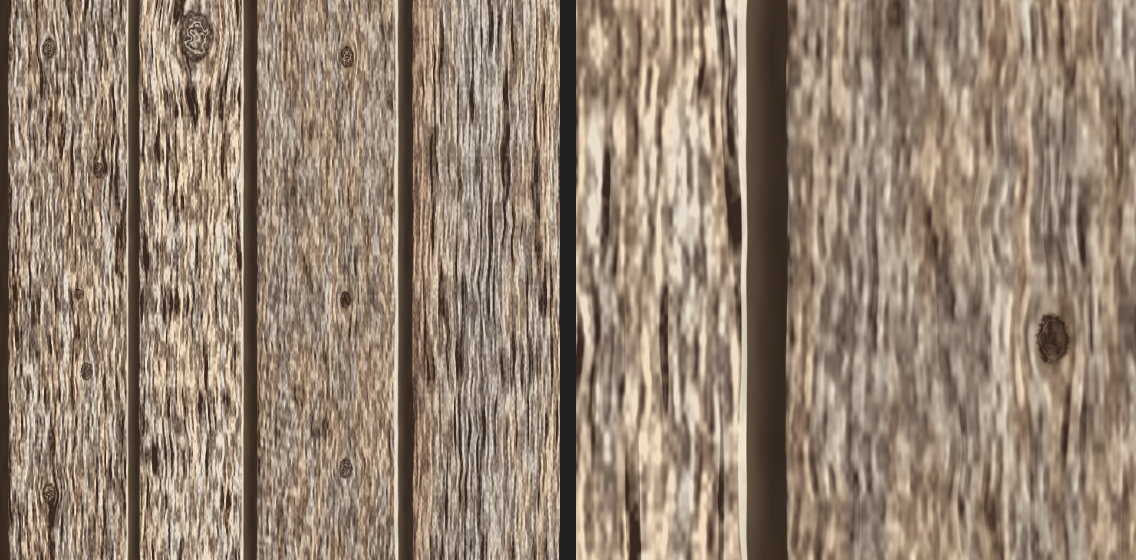
Left: the whole. Right: its middle third, enlarged.
A Shadertoy shader for this texture:

```glsl
// Four weathered vertical timber boards with knots, separated by dark gaps.

// Board layout, one component per board, as fractions of the canvas width
const vec4 LEFT_EDGE    = vec4(0.015, 0.249, 0.459, 0.737);
const vec4 RIGHT_EDGE   = vec4(0.229, 0.435, 0.711, 1.050);
const vec4 LIT_WIDTH    = vec4(0.004, 0.005, 0.007, 0.005);
const float GAP_WIDTH   = 0.024;

// Grain character per board
const vec4 GRAIN_RATE   = vec4(26.0, 22.0, 34.0, 17.0);   // streaks per height
const vec4 CONTRAST     = vec4(1.05, 1.15, 0.72, 0.85);
const vec4 CRACKS       = vec4(0.38, 0.52, 0.20, 0.48);
const vec4 BASE_TONE    = vec4(0.62, 0.70, 0.60, 0.66);
const vec4 WAVINESS     = vec4(0.008, 0.010, 0.006, 0.007);
const float RELIEF      = 0.42;

// Knots
const vec4 KNOT_COUNT   = vec4(5.0, 0.0, 3.0, 0.0);
const vec2 BIG_KNOT     = vec2(0.349, 0.935);
const float BIG_RADIUS  = 0.025;

// Colours
const vec3 WOOD_DARK    = vec3(0.22, 0.16, 0.13);
const vec3 WOOD_MID     = vec3(0.56, 0.49, 0.43);
const vec3 WOOD_LIGHT   = vec3(0.93, 0.88, 0.81);
const vec3 LIT_EDGE     = vec3(0.96, 0.92, 0.84);
const vec3 GAP_NEAR     = vec3(0.35, 0.29, 0.23);
const vec3 GAP_FAR      = vec3(0.22, 0.17, 0.13);
const vec3 TINT_GOLD    = vec3(1.03, 0.99, 0.93);
const vec3 TINT_GREY    = vec3(0.98, 0.99, 1.00);
const vec3 TINT_BLUE    = vec3(0.91, 0.94, 0.98);
const vec3 TINT_RED     = vec3(0.90, 0.81, 0.75);

float hash(vec2 p) {
    return fract(sin(dot(p, vec2(127.1, 311.7))) * 43758.5453);
}

float noise(vec2 p) {
    vec2 i = floor(p), f = fract(p);
    f = f * f * (3.0 - 2.0 * f);
    return mix(mix(hash(i), hash(i + vec2(1, 0)), f.x),
               mix(hash(i + vec2(0, 1)), hash(i + vec2(1, 1)), f.x), f.y);
}

// Bends the grain coordinate around a knot; knot holds (coverage, tone)
void addKnot(vec2 p, vec2 centre, float radius, float lightness,
             inout float grainX, inout vec2 knot) {
    vec2 d = (p - centre) * vec2(1.0, 0.62);
    float q = length(d) / radius;
    grainX -= d.x * 0.8 * exp(-0.25 * q * q);
    float rough = 0.6 * noise(p * 2.2 / radius) + 0.4 * noise(p * 5.0 / radius) - 0.5;
    float rings = 0.5 + 0.5 * sin(q * 13.0 + rough * 12.0);
    float rim = exp(-pow((q - 1.05 + 0.4 * rough) * 5.0, 2.0));
    float cover = 1.0 - smoothstep(0.7, 1.15, q + 0.6 * rough);
    float tone = lightness * (0.2 + 0.8 * rings) * (1.0 - rim);
    knot = mix(knot, vec2(1.0, tone), max(cover, 0.85 * rim));
}

// Height of the fibres: crisp narrow streaks over softer wide ones
float fibre(vec2 g, float rate) {
    float fine = smoothstep(0.15, 0.85, noise(g * vec2(270.0, rate * 1.7)));
    float medium = noise(g * vec2(135.0, rate * 0.8) + 40.0);
    return 0.6 * fine + 0.4 * medium - 0.5;
}

vec3 woodColour(float tone) {
    vec3 c = mix(WOOD_DARK, WOOD_MID, clamp(tone * 2.0, 0.0, 1.0));
    return mix(c, WOOD_LIGHT, clamp(tone * 2.0 - 1.0, 0.0, 1.0));
}

vec3 boardColour(vec2 p, int b) {
    float id = float(b), width = RIGHT_EDGE[b] - LEFT_EDGE[b];
    float across = (p.x - LEFT_EDGE[b]) / width;
    float grainX = p.x;
    vec2 knot = vec2(0.0);

    // Knots: small ones scattered by height, one large
    for (float k = 0.0; k < KNOT_COUNT[b]; k++) {
        vec2 seed = vec2(k + 3.0, id * 7.0 + 1.0);
        vec2 centre = vec2(LEFT_EDGE[b] + width * mix(0.2, 0.8, hash(seed)),
                           (k + mix(0.25, 0.75, hash(seed + 11.0))) / KNOT_COUNT[b]);
        float radius = mix(0.004, 0.010, hash(seed + 23.0));
        addKnot(p, centre, radius, 0.6 * hash(seed + 37.0), grainX, knot);
    }
    if (b == 1) addKnot(p, BIG_KNOT, BIG_RADIUS, 0.75, grainX, knot);

    // Wavy fibres, lit from the right
    grainX += WAVINESS[b] * (noise(p * vec2(9.0, 6.0) + id * 17.0) - 0.5);
    grainX += 0.004 * (noise(p * vec2(40.0, 30.0)) - 0.5);
    float rate = GRAIN_RATE[b];
    vec2 g = vec2(grainX + id * 3.0, p.y);
    float height = fibre(g, rate);
    float slope = height - fibre(g + vec2(0.0022, 0.0006), rate);
    float broad = noise(g * vec2(32.0, 4.0)) - 0.5;
    float speck = noise(p * vec2(390.0, 170.0)) - 0.5;
    float tone = BASE_TONE[b] + CONTRAST[b]
               * (0.62 * height + RELIEF * slope + 0.14 * broad + 0.34 * speck);
    float crack = noise(g * vec2(190.0, rate * 0.5) + 50.0);
    tone -= CRACKS[b] * smoothstep(0.62, 0.80, crack);

    // Slanted saw marks on the third board
    if (b == 2) {
        float saw = sin((p.y + 0.55 * p.x) * 240.0 + 7.0 * noise(p * 22.0));
        tone += 0.05 * saw * (1.0 - smoothstep(0.2, 0.7, across))
              * (1.0 - smoothstep(0.4, 0.9, p.y));
    }
    tone -= 0.2 * exp(-across * width / 0.006);
    tone = mix(tone, knot.y + 0.35 * speck, knot.x);

    // Weathered tints
    float patches = noise(g * vec2(90.0, 9.0) + 90.0);
    vec3 tint = mix(TINT_GREY, TINT_GOLD, smoothstep(0.2, 0.8, patches));
    if (b == 3) {
        float band = exp(-pow((across - 0.38) / 0.17, 2.0));
        tint = mix(tint, TINT_BLUE, 0.8 * band);
        tint = mix(tint, TINT_RED, 0.75 * (1.0 - smoothstep(0.02, 0.18, across)));
    }
    return woodColour(tone) * tint;
}

void mainImage(out vec4 fragColor, in vec2 fragCoord) {
    vec2 p = fragCoord / iResolution.xy;
    float soft = 1.0 / iResolution.x;

    // Board whose span or following gap holds this point
    int b = 0;
    for (int i = 1; i < 4; i++) if (p.x > LEFT_EDGE[i] - 0.004) b = i;

    // Slightly worn edges
    float wear = 0.002 * (noise(vec2(p.y * 40.0, float(b) * 9.0)) - 0.5);
    float fromLeft = p.x - LEFT_EDGE[b] + wear;
    float toRight = RIGHT_EDGE[b] - p.x + 0.5 * wear;

    // Gap, darker towards the next board
    float depth = fromLeft < 0.0 ? 1.0 : smoothstep(0.0, GAP_WIDTH * 0.7, -toRight);
    vec3 colour = mix(GAP_NEAR, GAP_FAR, depth);
    colour *= 0.92 + 0.16 * noise(p * vec2(160.0, 30.0));

    // Board and its sunlit right edge
    vec3 wood = boardColour(p, b);
    float litWidth = LIT_WIDTH[b] * mix(0.5, 1.1, noise(vec2(p.y * 13.0, float(b) * 5.0)));
    float lit = 1.0 - smoothstep(litWidth - soft, litWidth + soft, toRight);
    wood = mix(wood, LIT_EDGE, 0.85 * lit);
    float inside = smoothstep(-soft, soft, min(fromLeft, toRight));
    fragColor = vec4(mix(colour, wood, inside), 1.0);
}
```
